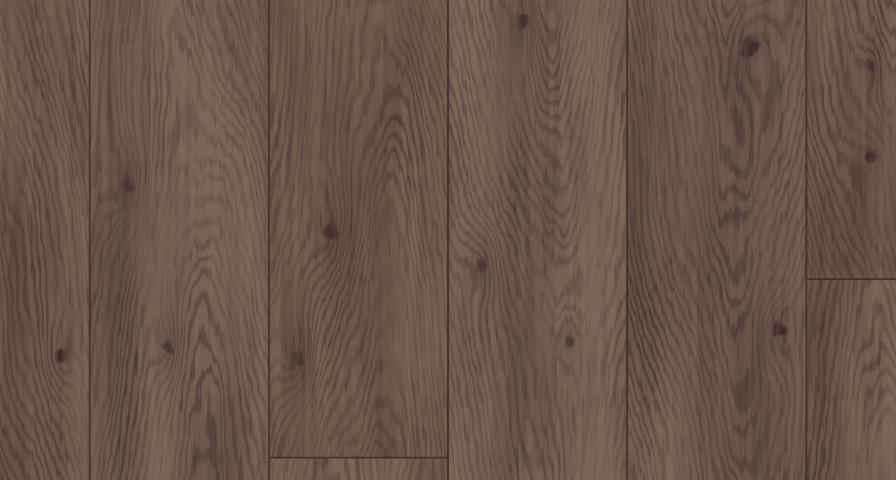
Reproduce this texture procedurally as a Shadertoy shader.

```glsl
// Dark oak plank floor: vertical boards with staggered end joints.
// Each board slices a warped field of growth rings; scattered knots bend
// that field, and pores and smoky stains follow it along the board.

#define PLANKS 5.0          // boards across the canvas
#define PLANK_LENGTH 2.0    // in canvas widths
#define JOINT_START 0.025   // height of the end joint in the third column
#define STAGGER 0.733       // joint shift from one column to the next
#define SEAM_WIDTH 0.001    // half width of the gaps
#define RINGS 150.0         // growth rings per canvas width
#define RING_CONTRAST 0.34
#define KNOT_SPACING 0.18
#define KNOT_CHANCE 0.85
#define DARK_OAK vec3(0.290, 0.212, 0.196)
#define LIGHT_OAK vec3(0.480, 0.382, 0.332)
#define SEAM_COLOR vec3(0.215, 0.140, 0.120)

vec2 hash2(vec2 p) {
    vec3 q = fract(p.xyx * vec3(0.1031, 0.1030, 0.0973));
    q += dot(q, q.yzx + 33.33);
    return fract((q.xx + q.yz) * q.zy);
}

float cornerGradient(vec2 cell, vec2 offset) {
    return dot(hash2(cell) * 2.0 - 1.0, offset);
}

// Gradient noise, roughly -0.7 to 0.7
float noise(vec2 p) {
    vec2 i = floor(p), f = fract(p);
    vec2 w = f * f * f * (f * (f * 6.0 - 15.0) + 10.0);
    vec2 e = vec2(1.0, 0.0);
    float low = mix(cornerGradient(i, f), cornerGradient(i + e, f - e), w.x);
    float high = mix(cornerGradient(i + e.yx, f - e.yx),
                     cornerGradient(i + e.xx, f - e.xx), w.x);
    return mix(low, high, w.y);
}

// Knots of one board: x = bend of the rings, y = dark core, z = soft halo
vec3 knots(vec2 q, vec2 id) {
    vec3 sum = vec3(0.0);
    float ragged = 1.0 + 0.8 * noise(q * vec2(110.0, 90.0) + id * 17.0);
    for (int j = -1; j <= 1; j++) {
        vec2 key = vec2(floor(q.y / KNOT_SPACING) + float(j), id.x * 7.0 + id.y * 31.0);
        vec2 place = hash2(key + 3.7), kind = hash2(key + 91.3);
        if (kind.x > KNOT_CHANCE) continue;
        vec2 center = vec2((place.x - 0.5) * 0.7 / PLANKS,
                           (key.x + 0.2 + 0.6 * place.y) * KNOT_SPACING);
        float size = mix(0.005, 0.012, kind.y);
        vec2 d = (q - center) / size;
        float core = length(d * vec2(1.0, 0.85)) * ragged;
        float reach = dot(d, d * vec2(1.0, 0.18));
        sum.x += 2.5 * size * exp(-reach / 6.0);
        sum.y += (1.0 - smoothstep(0.4, 1.2, core)) * mix(0.6, 1.0, place.x);
        sum.z += exp(-reach / 4.0);
    }
    return sum;
}

// Cathedral figure: arches near the heart line, straight grain at the edges
float ringField(vec2 q, vec2 id, vec2 shift) {
    vec2 random = hash2(id + 5.3);
    float heart = (random.x - 0.5) * 0.06 + 0.04 * noise(vec2(q.y * 3.0, shift.x));
    float x = q.x - heart;
    float direction = random.y < 0.5 ? -1.0 : 1.0;
    float figure = mix(0.4, 1.0, exp(-500.0 * x * x));
    return 0.9 * sqrt(x * x + 0.0004) + 0.17 * direction * q.y
        + figure * (0.036 * noise(q * vec2(15.0, 3.0) + shift)
                  + 0.011 * noise(q * vec2(42.0, 9.0) + shift))
        + 0.003 * noise(q * vec2(110.0, 34.0) + shift);
}

void mainImage(out vec4 fragColor, in vec2 fragCoord) {
    vec2 p = fragCoord / iResolution.x;
    float pixel = 1.0 / iResolution.x;

    // Board layout
    float across = p.x * PLANKS + 0.5;
    float column = floor(across);
    float along = p.y - JOINT_START - (column - 2.0) * STAGGER;
    float row = floor(along / PLANK_LENGTH);
    vec2 id = vec2(column, row);
    vec2 q = vec2((fract(across) - 0.5) / PLANKS, along - row * PLANK_LENGTH);
    vec2 shift = 40.0 * hash2(id + 11.9);

    // Pores as short dark ticks, and longer fibers
    float pores = noise(q * vec2(300.0, 28.0) + shift);
    float ticks = smoothstep(0.08, 0.38, pores);
    float fibers = noise(q * vec2(150.0, 7.0) + shift.yx);

    // Unevenly spaced growth rings, faded where finer than a pixel
    vec3 knot = knots(q, id);
    float rings = (ringField(q, id, shift) + knot.x) * RINGS;
    float fade = 1.0 - smoothstep(0.35, 0.8, fwidth(rings));
    rings += 1.1 * noise(vec2(rings * 0.37, shift.y));
    float wave = 0.5 + 0.5 * sin(6.2832 * rings + 2.2 * pores);
    float patchy = clamp(0.8 + 1.5 * noise(q * vec2(22.0, 5.0) + shift.yx), 0.25, 1.5);
    float lines = mix(0.38, smoothstep(0.35, 1.0, wave), fade) * patchy;

    // Slow smoky stains
    float stain = noise(q * vec2(12.0, 2.2) + shift * 1.7)
        + 0.6 * noise(q * vec2(28.0, 6.0) + shift);

    float tone = 0.85 + 0.16 * (hash2(id + 2.1).x - 0.5);
    tone += 0.54 * stain + 0.20 * pores + 0.32 * fibers;
    tone -= RING_CONTRAST * lines + 0.26 * ticks + 0.24 * knot.z;
    tone = clamp(tone, -0.12, 1.08);

    // Knot hearts with broken, lighter ring marks
    float heartTone = -0.5 + 0.5 * wave * fade + 0.5 * pores;
    tone = mix(tone, heartTone, 0.9 * min(knot.y, 1.0));

    vec3 color = mix(DARK_OAK, LIGHT_OAK, tone);
    color += vec3(0.010, 0.0, -0.005) * (hash2(id + 7.7).y - 0.5);

    // Gaps between boards
    float edge = min(0.5 / PLANKS - abs(q.x), min(q.y, PLANK_LENGTH - q.y));
    float seam = 1.0 - smoothstep(SEAM_WIDTH - 0.5 * pixel, SEAM_WIDTH + 0.5 * pixel, edge);
    color = mix(color, SEAM_COLOR, 0.75 * seam);

    fragColor = vec4(color, 1.0);
}
```
